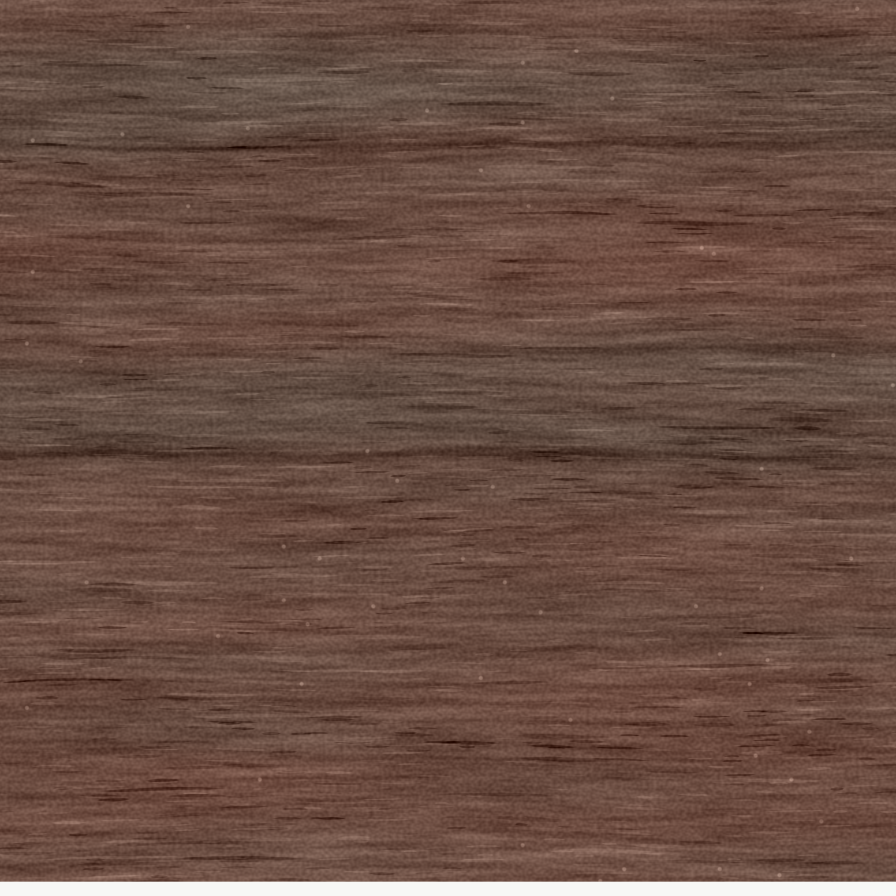
Give the GLSL for this texture, as a Shadertoy shader.

```glsl
const vec3 WOOD = vec3(0.407, 0.300, 0.256);
const vec3 RED_SHIFT = vec3(0.020, -0.008, -0.010);
const vec3 PAPER = vec3(0.97, 0.97, 0.96);
const float STRIP_HEIGHT = 0.0160;

float hash(vec2 p) {
    vec3 q = fract(p.xyx * vec3(0.1031, 0.1030, 0.0973));
    q += dot(q, q.yzx + 33.33);
    return fract((q.x + q.y) * q.z);
}

// Dot product of a random unit gradient with the offset from its lattice point
float slope(vec2 cell, vec2 offset) {
    float angle = 6.2832 * hash(cell);
    return dot(vec2(cos(angle), sin(angle)), offset);
}

float gradientNoise(vec2 p) {
    vec2 i = floor(p), f = fract(p);
    vec2 u = f * f * f * (f * (f * 6.0 - 15.0) + 10.0);
    vec2 e = vec2(1.0, 0.0);
    float low = mix(slope(i, f), slope(i + e.xy, f - e.xy), u.x);
    float high = mix(slope(i + e.yx, f - e.yx), slope(i + e.xx, f - e.xx), u.x);
    return mix(low, high, u.y);
}

// Thin tapered dashes, at most one per cell, rows shifted at random
float dashes(vec2 p, vec2 cells, float density, float seed) {
    vec2 q = p * cells + seed;
    q.x += 17.0 * hash(vec2(floor(q.y), seed));
    vec2 id = floor(q);
    vec2 f = fract(q) - 0.5;
    float present = step(hash(id + seed), density);
    float halfLength = mix(0.15, 0.48, hash(id + seed + 11.3));
    float along = clamp(1.0 - abs(f.x) / halfLength, 0.0, 1.0);
    float thickness = mix(0.25, 0.48, hash(id + seed + 27.1)) * sqrt(along);
    float across = 1.0 - smoothstep(thickness * 0.4, thickness + 0.02, abs(f.y));
    float strength = mix(0.4, 1.0, hash(id + seed + 41.7));
    return present * across * strength * smoothstep(0.0, 0.3, along);
}

// Soft horizontal band
float band(float y, float centre, float width) {
    float d = (y - centre) / width;
    return exp(-d * d);
}

// Fibres running along x, from broad to fine
float fibres(vec2 p) {
    float tone = 0.055 * gradientNoise(p * vec2(1.3, 22.0) + 3.7);
    tone += 0.080 * gradientNoise(p * vec2(4.0, 70.0) + 19.1);
    tone += 0.085 * gradientNoise(p * vec2(9.0, 135.0) + 47.3);
    tone += 0.055 * gradientNoise(p * vec2(24.0, 230.0) + 71.9);
    return tone;
}

// Short dark pores and pale scratches at several sizes
float pores(vec2 p) {
    float tone = 0.0;
    for (int i = 0; i < 3; i++) {
        float k = float(i);
        vec2 cells = vec2(6.0 + 7.0 * k, 115.0 + 38.0 * k);
        float cluster = smoothstep(-0.35, 0.4, gradientNoise(p * vec2(3.0, 14.0) + 9.0 * k));
        tone -= 0.135 * cluster * dashes(p, cells, 0.17, 5.0 + 13.0 * k);
        tone += 0.075 * dashes(p, cells * vec2(0.9, 1.15), 0.13, 61.0 + 17.0 * k);
    }
    return tone;
}

// Dark growth lines, each with a thin core that breaks up along x
float growthLines(vec2 p) {
    float broken = 0.75 + 0.9 * gradientNoise(p * vec2(5.0, 40.0) + 31.0);
    float cores = band(p.y, 0.493, 0.0055) + band(p.y, 0.838, 0.0060);
    cores += 0.65 * band(p.y, 0.612, 0.0045) + 0.5 * band(p.y, 0.963, 0.0055);
    float halos = band(p.y, 0.503, 0.020) + band(p.y, 0.848, 0.018);
    return -0.080 * broken * cores - 0.022 * halos;
}

// Positive where the wood is reddish, negative where it is grey
float redness(vec2 p) {
    float hue = 0.55 - 0.65 * smoothstep(0.05, 0.6, p.y);
    hue -= 0.9 * band(p.y, 0.545, 0.055) + 0.8 * band(p.y, 0.895, 0.05);
    hue += 0.6 * band(p.y, 0.70, 0.08) + 0.5 * band(p.y, 0.98, 0.025);
    return hue + 1.1 * gradientNoise(p * vec2(2.0, 16.0) + 83.0);
}

// Fine matte grain with rare bright flecks
float speckle(vec2 p) {
    float tone = 0.075 * gradientNoise(p * vec2(240.0, 290.0));
    tone += 0.040 * gradientNoise(p * vec2(120.0, 190.0) + 15.0);
    vec2 q = p * 150.0;
    float fleck = step(0.9975, hash(floor(q) + 7.0));
    return tone + 0.16 * fleck * (1.0 - smoothstep(0.15, 0.5, length(fract(q) - 0.5)));
}

void mainImage(out vec4 fragColor, in vec2 fragCoord) {
    vec2 uv = fragCoord / iResolution.y;

    // Gentle waver of the grain
    vec2 p = uv;
    p.y += 0.011 * gradientNoise(uv * vec2(2.2, 5.0) + 2.0);
    p.y += 0.0022 * gradientNoise(uv * vec2(12.0, 28.0) + 8.0);

    float tone = fibres(p) + pores(p) + growthLines(p) + speckle(uv);
    vec3 color = WOOD + tone * vec3(1.0, 0.97, 0.93) + RED_SHIFT * redness(p);

    // Pale strip below the board
    float edge = 0.75 / iResolution.y;
    float board = smoothstep(STRIP_HEIGHT - edge, STRIP_HEIGHT + edge, uv.y);
    fragColor = vec4(mix(PAPER, color, board), 1.0);
}
```
